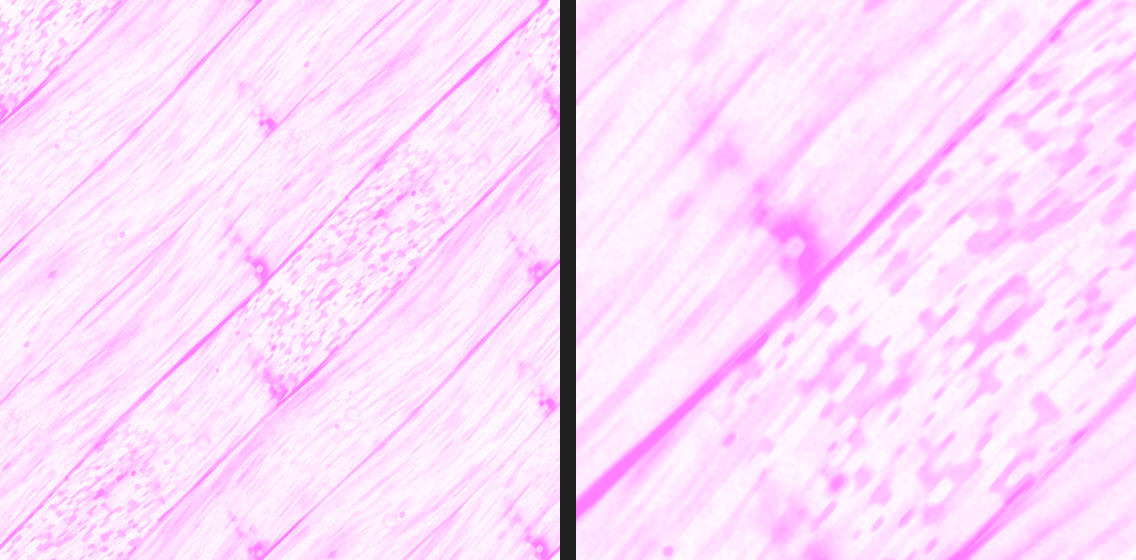
Left: the whole. Right: its middle third, enlarged.
Write a three.js fragment shader that draws this texture.

```glsl
// Pale pink diagonal wood planks with streaked grain, dark seams, rough joints and small knots.
varying vec2 vUv;

const float TAU = 6.2831853;
const float PLANKS = 4.0;
const vec3 PAPER = vec3(1.0, 0.98, 1.0);
const vec3 INK = vec3(1.0, 0.5, 1.0);

// One value per plank, ordered across the boards
const vec4 JOINT_AT = vec4(0.80, 0.48, 0.26, 0.98);
const vec4 ROUGHNESS = vec4(1.0, 0.22, 0.15, 0.28);
const vec4 SEAM_INK = vec4(0.72, 0.46, 0.46, 0.26);
const vec4 SEAM_WIDTH = vec4(0.010, 0.009, 0.008, 0.006);

float pick(vec4 values, float k) {
  return dot(values, vec4(equal(vec4(0.0, 1.0, 2.0, 3.0), vec4(k))));
}

float hash(vec2 p) {
  return fract(sin(dot(p, vec2(127.1, 311.7))) * 43758.5453);
}

float wrapNear(float x) {
  return fract(x + 0.5) - 0.5;
}

float bump(float x, float width) {
  return exp(-x * x / (width * width));
}

// Value noise that wraps over the unit square
float noise(vec2 p, vec2 cells) {
  vec2 g = p * cells;
  vec2 i = floor(g);
  vec2 f = g - i;
  f = f * f * (3.0 - 2.0 * f);
  vec2 lo = mod(i, cells);
  vec2 hi = mod(i + 1.0, cells);
  float low = mix(hash(lo), hash(vec2(hi.x, lo.y)), f.x);
  float high = mix(hash(vec2(lo.x, hi.y)), hash(hi), f.x);
  return mix(low, high, f.y);
}

// Long streaks and fine fibres, with short dashes on rough wood
float grain(vec2 p, float rough) {
  float broad = 0.10 * noise(p, vec2(14.0, 2.0)) - 0.02;
  float streak = 0.25 * smoothstep(0.48, 0.95, noise(p, vec2(67.0, 5.0)));
  float fibre = 0.20 * smoothstep(0.42, 0.92, noise(p, vec2(151.0, 17.0)));
  float dash = 0.42 * smoothstep(0.48, 0.88, noise(p, vec2(127.0, 53.0)));
  float gaps = 0.4 + 0.9 * noise(p + 0.37, vec2(41.0, 7.0));
  return broad + streak * gaps + fibre * gaps + dash * rough;
}

// Dark gap between two planks, heavier beside the joint
float seam(float d, float along, float k) {
  float fade = 0.55 + 0.65 * noise(vec2(k * 0.25, along), vec2(4.0, 7.0));
  float width = pick(SEAM_WIDTH, k) * (0.65 + 0.6 * noise(vec2(k * 0.25, along), vec2(8.0, 11.0)));
  float joint = pick(JOINT_AT, mod(k + PLANKS - 1.0, PLANKS));
  float heavy = 1.0 + 0.7 * bump(wrapNear(along - joint - 0.05), 0.07);
  float core = 1.0 - smoothstep(width * 0.25, width, abs(d));
  float halo = 0.22 * exp(-abs(d) / 0.018);
  return pick(SEAM_INK, k) * fade * heavy * (core + halo);
}

// Ragged band across a plank, ending in a knot at its lower edge
float jointMark(vec2 p, float t, float q) {
  float ragged = smoothstep(0.25, 0.8, noise(p, vec2(73.0, 61.0)));
  float band = bump(t, 0.022) * smoothstep(0.05, 0.7, q) * (0.1 + 0.4 * ragged);
  float knot = bump(length(vec2(t, (q - 0.88) / PLANKS)), 0.024);
  return band + knot * (0.15 + 0.4 * ragged);
}

// Scattered spots and one faint ring on each plank
float knots(float q, float along, float k) {
  float ink = 0.0;
  for (int n = 0; n < 4; n++) {
    vec2 id = vec2(k * 7.0 + 3.0, float(n) * 5.0 + 2.0);
    vec2 d = vec2((q - 0.15 - 0.7 * hash(id)) / PLANKS, wrapNear(along - hash(id + 19.0)));
    float size = mix(0.005, 0.010, hash(id + 31.0));
    float r = length(d / vec2(size, size * (1.1 + hash(id + 43.0))));
    float strength = mix(0.18, 0.45, hash(id + 57.0)) + 0.12 * (1.0 - step(0.5, k));
    float spot = strength * (1.0 - smoothstep(0.45, 1.2, r));
    float ring = 0.14 * bump(length(d) - 0.017, 0.005);
    ink += n == 3 ? ring : spot;
  }
  return ink;
}

void main() {
  // Diagonal axes, each repeating once per unit
  float across = vUv.x + 1.0 - vUv.y;
  float along = vUv.x + vUv.y;

  // Plank index, place within the plank and nearest seam
  float row = (across - 0.972 - 0.006 * cos(TAU * along)) * PLANKS;
  float k = mod(floor(row), PLANKS);
  float q = fract(row);
  float edge = floor(row + 0.5);
  float seamId = mod(edge, PLANKS);

  // Grain bends gently around each joint
  float t = along - pick(JOINT_AT, k) + 0.04 * (q - 0.85);
  t += 0.016 * (noise(vec2(across, along), vec2(45.0, 45.0)) - 0.5);
  float bend = 0.018 * sin(TAU * (along - pick(JOINT_AT, k)));
  vec2 wood = vec2(across + bend, along);
  float rough = pick(ROUGHNESS, k) * (1.0 - 0.8 * smoothstep(0.45, 0.85, fract(t)));

  float ink = grain(wood, rough);
  ink += seam((row - edge) / PLANKS, along, seamId);
  ink += jointMark(wood, wrapNear(t), q);
  ink += knots(q, along, k);
  ink += 0.12 * bump(q - 0.17, 0.09) * (1.0 - step(0.5, abs(k - 1.0)));
  ink += 0.10 * (noise(vec2(across, along), vec2(263.0, 263.0)) - 0.25);

  gl_FragColor = vec4(mix(PAPER, INK, clamp(ink, 0.0, 1.0)), 1.0);
}
```
